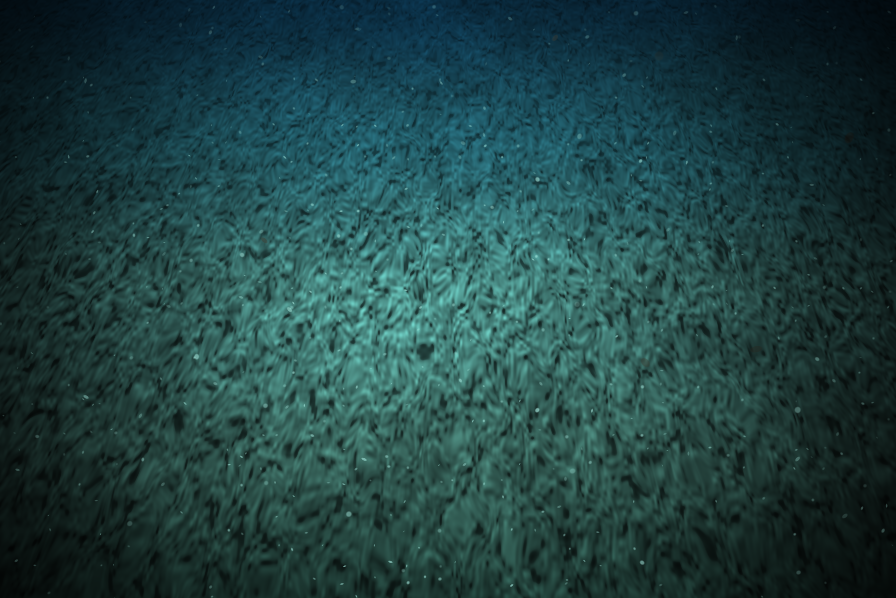
Give the GLSL for this texture, as a WebGL 2 fragment shader.

```glsl
#version 300 es
precision highp float;
// A dim gravelly seabed under a soft pool of teal light, fading to blue depth.
uniform vec2 u_resolution;
out vec4 fragColor;

const vec3 NEAR_FLOOR = vec3(0.115, 0.225, 0.200);
const vec3 LOW_FLOOR  = vec3(0.225, 0.405, 0.370);
const vec3 LIT_FLOOR  = vec3(0.260, 0.490, 0.465);
const vec3 FAR_FLOOR  = vec3(0.125, 0.345, 0.390);
const vec3 DEEP_WATER = vec3(0.035, 0.165, 0.245);
const vec3 SHELL      = vec3(0.62, 0.88, 0.84);
const vec3 RUST       = vec3(0.30, 0.27, 0.21);
const float LIGHT_X = 0.49;         // centre of the light pool
const float LEFT_REACH = 0.45;      // light falloff to each side
const float RIGHT_REACH = 0.43;
const float HORIZON = 2.2;          // height where the floor would vanish
const float GRAVEL_SCALE = 190.0;
const float GRAVEL_CONTRAST = 0.95;
const float RELIEF = 0.42;
const float PATCH_CONTRAST = 0.36;

float hash(vec2 p) {
  return fract(sin(dot(p, vec2(127.1, 311.7))) * 43758.5453);
}

float noise(vec2 p) {
  vec2 cell = floor(p), f = fract(p);
  f = f * f * (3.0 - 2.0 * f);
  float low = mix(hash(cell), hash(cell + vec2(1, 0)), f.x);
  float high = mix(hash(cell + vec2(0, 1)), hash(cell + vec2(1, 1)), f.x);
  return mix(low, high, f.y);
}

float fbm(vec2 p) {
  float sum = 0.0, amp = 0.5;
  for (int i = 0; i < 4; i++) {
    sum += amp * noise(p);
    p = mat2(1.6, 1.2, -1.2, 1.6) * p + 7.3;
    amp *= 0.5;
  }
  return sum / 0.9375;
}

// Gravel height: coarse chips carrying finer grit
float gravel(vec2 p) {
  vec2 warped = p + 1.6 * vec2(noise(p * 0.35), noise(p * 0.35 + 31.0));
  return 0.55 * noise(warped * vec2(0.8, 1.05)) + 0.45 * noise(warped * 1.9 + 11.0);
}

// Floor colour by height in the frame
vec3 floorRamp(float y) {
  vec3 c = mix(NEAR_FLOOR, LOW_FLOOR, smoothstep(-0.04, 0.30, y));
  c = mix(c, LIT_FLOOR, smoothstep(0.22, 0.50, y));
  c = mix(c, FAR_FLOOR, smoothstep(0.50, 0.80, y));
  return mix(c, DEEP_WATER, smoothstep(0.74, 1.02, y));
}

// One randomly turned chip per chosen cell
float chips(vec2 p, float cells, float chance, float size, float seed) {
  vec2 g = p * cells, id = floor(g) + seed;
  vec2 centre = 0.3 + 0.4 * vec2(hash(id + 3.1), hash(id + 8.7));
  float turn = 6.2832 * hash(id + 5.3);
  vec2 d = fract(g) - centre;
  d = mat2(cos(turn), sin(turn), -sin(turn), cos(turn)) * d;
  d.y *= 1.0 + 1.2 * hash(id + 9.9);
  float radius = size * cells * mix(0.5, 1.2, hash(id + 6.6));
  float edge = cells / u_resolution.y;
  float shape = 1.0 - smoothstep(radius - edge, radius + edge, length(d));
  return shape * step(hash(id), chance) * mix(0.35, 1.0, hash(id + 2.2));
}

void main() {
  vec2 uv = gl_FragCoord.xy / u_resolution;
  vec2 p = gl_FragCoord.xy / u_resolution.y;
  float aspect = u_resolution.x / u_resolution.y;

  // Pool of light with uneven borders
  float dx = uv.x - LIGHT_X;
  float reach = dx < 0.0 ? LEFT_REACH : RIGHT_REACH;
  float light = exp(-pow(abs(dx) / reach, 2.3));
  light *= 1.0 - 0.22 * smoothstep(0.15, 0.5, abs(dx)) * smoothstep(0.45, 0.0, uv.y);
  float blotch = fbm(p * vec2(3.2, 4.5) + 4.0) - 0.5;
  vec3 colour = floorRamp(uv.y + 0.06 * blotch) * light;
  colour *= 1.0 + PATCH_CONTRAST * blotch + 0.3 * (fbm(p * 14.0) - 0.5);

  // Gravel on a receding floor, lit from above
  float depth = 1.0 / (HORIZON - uv.y);
  vec2 ground = vec2((uv.x - 0.5) * aspect * depth, depth) * GRAVEL_SCALE;
  float height = gravel(ground);
  float slope = height - gravel(ground + vec2(-0.25, 0.45));
  float haze = mix(1.0, 0.42, smoothstep(0.45, 1.0, uv.y));
  float grit = GRAVEL_CONTRAST * (height - 0.5) + RELIEF * slope;
  colour *= 1.0 + haze * grit;
  float crack = smoothstep(0.36, 0.18, height);
  colour *= 1.0 - 0.30 * haze * crack;

  // Rusty stains, then pale shell chips in three sizes
  float stain = chips(p, 6.0, 0.10, 0.009, 17.0);
  colour = mix(colour, RUST * light, 0.45 * stain);
  float shells = 0.0;
  for (int i = 0; i < 3; i++) {
    float k = float(i);
    shells += chips(p + 0.37 * k, 11.0 + 13.0 * k, 0.20 - 0.03 * k,
                    0.0042 - 0.0010 * k, 40.0 + 23.0 * k);
  }
  float visible = (0.25 + 0.75 * light) * mix(1.0, 0.35, smoothstep(0.65, 1.0, uv.y));
  colour = mix(colour, SHELL, clamp(0.75 * shells * visible, 0.0, 1.0));

  fragColor = vec4(clamp(colour, 0.0, 1.0), 1.0);
}
```
